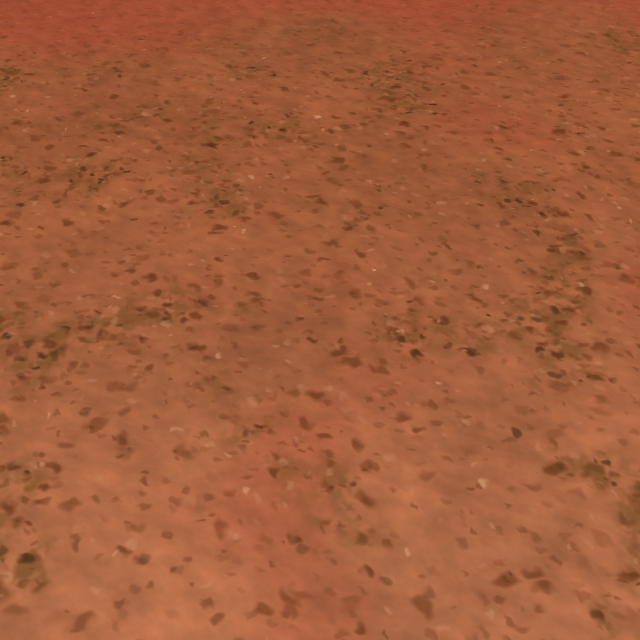
A Shadertoy shader for this texture:

```glsl
// Dry red earth seen at a slant, with sparse olive weeds, dark clods and pale grit.
// Canvas points are projected onto a ground plane; gradient noise tints the soil
// and jittered cells scatter soft, ragged ellipses that shrink with distance.

const vec3 SOIL_NEAR = vec3(0.70, 0.425, 0.285);
const vec3 SOIL_FAR  = vec3(0.61, 0.345, 0.215);
const vec3 RED_EARTH = vec3(0.64, 0.29, 0.20);
const vec3 WEED      = vec3(0.45, 0.30, 0.15);
const vec3 CLOD      = vec3(0.36, 0.185, 0.08);
const vec3 SHADE     = vec3(0.25, 0.155, 0.07);
const vec3 GRIT      = vec3(0.83, 0.62, 0.46);
const float HORIZON  = 1.75;
const float SLOPE    = -0.45;

vec2 hash2(vec2 p) {
    vec3 q = fract(p.xyx * vec3(0.1031, 0.1030, 0.0973));
    q += dot(q, q.yzx + 33.33);
    return fract((q.xx + q.yz) * q.zy);
}

mat2 rotation(float angle) {
    float c = cos(angle), s = sin(angle);
    return mat2(c, -s, s, c);
}

float cornerSlope(vec2 cell, vec2 corner, vec2 f) {
    float angle = 6.2832 * hash2(cell + corner).x;
    return dot(vec2(cos(angle), sin(angle)), f - corner);
}

float gradientNoise(vec2 p) {
    vec2 i = floor(p), f = fract(p);
    vec2 u = f * f * f * (f * (f * 6.0 - 15.0) + 10.0);
    float low  = mix(cornerSlope(i, vec2(0, 0), f), cornerSlope(i, vec2(1, 0), f), u.x);
    float high = mix(cornerSlope(i, vec2(0, 1), f), cornerSlope(i, vec2(1, 1), f), u.x);
    return mix(low, high, u.y);
}

float fbm(vec2 p, int octaves) {
    float sum = 0.0, amplitude = 1.0;
    for (int i = 0; i < octaves; i++) {
        sum += amplitude * gradientNoise(p);
        p = rotation(0.6) * p * 2.03 + 19.7;
        amplitude *= 0.55;
    }
    return sum;
}

// Coverage of ragged ellipses, one per cell, present where density allows.
float scatter(vec2 p, float density, float radius, float stretch, float seed) {
    p += seed;
    p += 0.28 * vec2(gradientNoise(p * 2.1), gradientNoise(p * 2.1 + 31.0));
    vec2 cell = floor(p);
    float cover = 0.0;
    for (int y = -1; y <= 1; y++)
    for (int x = -1; x <= 1; x++) {
        vec2 id = cell + vec2(x, y);
        vec2 place = hash2(id), trait = hash2(id + 57.0), kind = hash2(id + 113.0);
        vec2 d = rotation(SLOPE + 1.4 * (trait.x - 0.5)) * (p - id - place);
        float size = radius * mix(0.55, 1.25, trait.y);
        float reach = length(d * vec2(1.0 / stretch, stretch)) / size;
        float present = smoothstep(kind.x - 0.08, kind.x + 0.08, density);
        float spot = 1.0 - smoothstep(0.35, 1.25, reach);
        cover = max(cover, spot * present * mix(0.4, 1.0, kind.y));
    }
    return cover;
}

void mainImage(out vec4 fragColor, in vec2 fragCoord) {
    vec2 uv = fragCoord / iResolution.xy;

    // Slanted ground plane
    float scale = HORIZON - uv.y;
    vec2 ground = vec2(uv.x - 0.5, HORIZON) / scale + 3.0;
    vec2 grain = rotation(SLOPE) * ground * vec2(1.0, 1.1);
    float distant = smoothstep(0.82, 1.0, uv.y);

    // Soil tone, broad and fine
    float broad = fbm(ground * 4.0, 3);
    float fine = fbm(grain * vec2(26.0, 38.0), 4);
    vec3 color = mix(SOIL_NEAR, SOIL_FAR, smoothstep(0.0, 0.9, uv.y));
    color *= 1.0 + 0.10 * broad + 0.11 * fine;

    // Red bare earth, strongest along the far edge
    float bare = smoothstep(0.90, 1.02, uv.y + 0.10 * gradientNoise(ground * 3.0 + 8.0));
    bare = max(bare, 0.4 * smoothstep(0.1, 0.6, fbm(ground * 3.5 + 40.0, 2)));
    color = mix(color, RED_EARTH * (1.0 + 0.08 * fine), 0.75 * bare);

    // Thin weed patches
    float weeds = smoothstep(0.0, 0.55, fbm(ground * 6.5 + 12.0, 3)) * (1.0 - 0.8 * bare);
    float tufts = smoothstep(-0.35, 0.45, fbm(ground * 36.0 + 5.0, 3));
    color = mix(color, WEED, 0.65 * weeds * tufts);

    // Clods and their darker hearts
    float fade = 1.0 - 0.6 * distant;
    float clods = scatter(ground * 34.0, 0.28 + 0.5 * weeds, 0.30, 1.25, 3.0);
    float crumbs = scatter(ground * 62.0, 0.30 + 0.4 * weeds, 0.32, 1.3, 71.0);
    float hearts = scatter(ground * 40.0, 0.03 + 0.5 * weeds, 0.26, 1.2, 29.0);
    color = mix(color, CLOD, 0.62 * fade * clods);
    color = mix(color, CLOD, 0.40 * fade * crumbs);
    color = mix(color, SHADE, 0.68 * fade * hearts);

    // Pale grit
    float dust = scatter(ground * 44.0, 0.16 + 0.2 * weeds, 0.24, 1.2, 137.0);
    float chips = scatter(ground * 38.0, 0.03, 0.17, 1.1, 211.0);
    color = mix(color, GRIT, 0.32 * dust * fade);
    color = mix(color, GRIT * 1.08, 0.8 * chips * fade);

    fragColor = vec4(clamp(color, 0.0, 1.0), 1.0);
}
```
